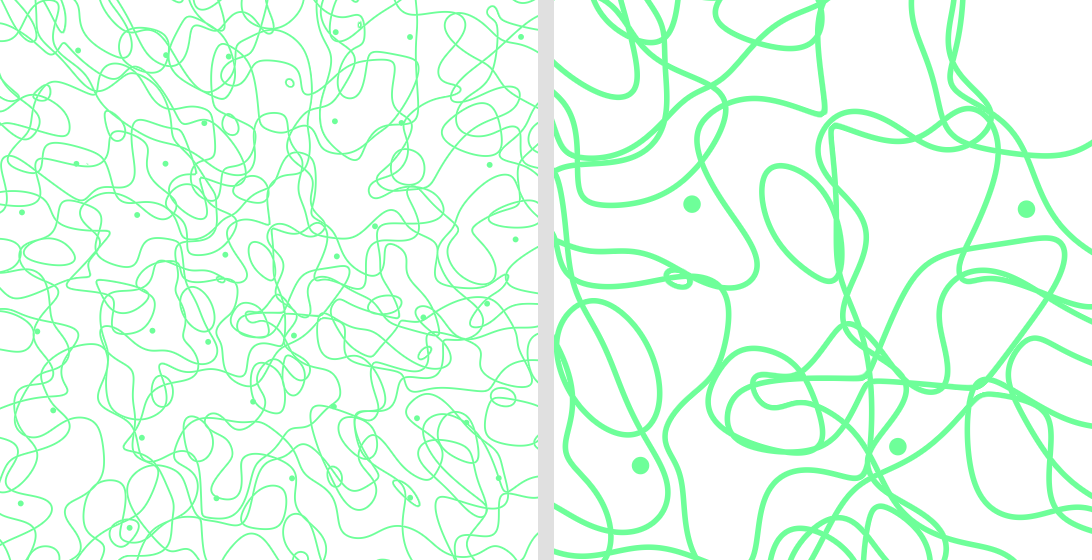
Left: the whole. Right: its middle third, enlarged.
Write a WebGL 1 fragment shader that draws this pattern.

```glsl
precision highp float;

uniform vec2 u_resolution;

float hash(vec2 p) {
  return fract(sin(dot(p, vec2(127.1, 311.7))) * 4375.85);
}

// Waves in spread directions, from broad bends to fine wiggles
float waveField(vec2 p, float layer) {
  float sum = 0.0;
  for (int i = 0; i < 8; i++) {
    float n = float(i);
    float k = 10.5 + 6.2 * n + 3.0 * hash(vec2(n, layer + 9.0));
    float angle = n * 2.4 + layer * 1.7 + hash(vec2(layer, n));
    float phase = 6.2832 * hash(vec2(n + 3.0, layer));
    sum += sin(k * dot(p, vec2(cos(angle), sin(angle))) + phase) / sqrt(k);
  }
  return sum;
}

// Tighter curls around the centre
vec2 tighten(vec2 p) {
  return p * (1.0 + 0.4 * exp(-5.0 * dot(p, p)));
}

// Distance to the zero contour of one layer
float strandDistance(vec2 p, float layer) {
  vec2 e = vec2(0.0005, 0.0);
  float f = waveField(tighten(p), layer);
  vec2 slope = vec2(waveField(tighten(p + e.xy), layer),
                    waveField(tighten(p + e.yx), layer)) - f;
  return abs(f) * e.x / max(length(slope), 1e-6);
}

// Distance to the centre of the one dot in each grid cell
float dotDistance(vec2 p) {
  float cell = 0.158;
  vec2 id = floor(p / cell);
  vec2 jitter = vec2(hash(id + 20.0), hash(id + 57.0));
  return length(p - (id + 0.15 + 0.7 * jitter) * cell);
}

void main() {
  vec2 p = (gl_FragCoord.xy - 0.5 * u_resolution) / u_resolution.y;

  // Signed distance to the tangled strands and the dots
  float d = dotDistance(p) - 0.0052;
  for (int i = 0; i < 4; i++) {
    d = min(d, strandDistance(p, float(i)) - 0.00166);
  }

  float ink = clamp(0.5 - d * u_resolution.y, 0.0, 1.0);
  vec3 paper = vec3(1.0);
  vec3 mint = vec3(0.43, 1.0, 0.6);
  gl_FragColor = vec4(mix(paper, mint, ink), 1.0);
}
```
